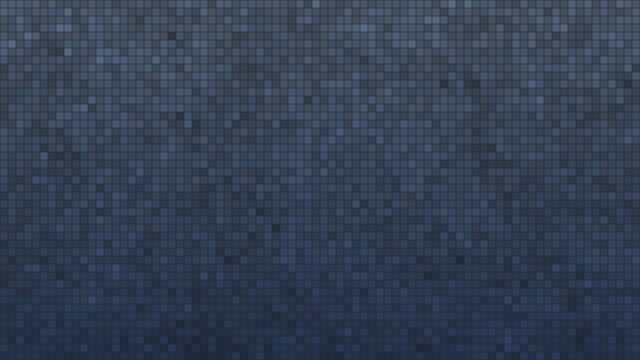
This pattern is drawn by a Shadertoy shader. Its source:

```glsl
// Wall of small slate-blue mosaic tiles with thin dark grout, fading darker downward.
#define GRID vec2(80.0, 45.0)
#define GROUT_WIDTH 0.07
#define GROUT_COLOR vec3(0.130, 0.155, 0.195)
#define TOP_COLOR vec3(0.288, 0.338, 0.408)
#define BOTTOM_COLOR vec3(0.136, 0.190, 0.286)
#define TONE_SPREAD 0.19
#define ACCENT 0.13
#define BLUE_SPREAD 0.05
#define PATCH_STRENGTH 0.15
#define PATCH_SIZE 6.0
#define SAMPLES 3

// Integer hash of a cell, three independent values in 0..1
vec3 hash3(vec2 cell) {
    uvec3 v = uvec3(ivec3(ivec2(cell), 17));
    v = v * 1664525u + 1013904223u;
    v.x += v.y * v.z; v.y += v.z * v.x; v.z += v.x * v.y;
    v ^= v >> 16u;
    v.x += v.y * v.z; v.y += v.z * v.x; v.z += v.x * v.y;
    return vec3(v >> 8u) / 16777216.0;
}

float valueNoise(vec2 p) {
    vec2 i = floor(p), f = fract(p);
    f = f * f * (3.0 - 2.0 * f);
    vec2 e = vec2(1.0, 0.0);
    return mix(mix(hash3(i).x, hash3(i + e.xy).x, f.x),
               mix(hash3(i + e.yx).x, hash3(i + e.xx).x, f.x), f.y);
}

// One flat tone per tile: vertical fade, soft patches, random glaze, rare accents
vec3 tileColor(vec2 cell) {
    vec3 rnd = hash3(cell + 100.0);
    vec3 color = mix(BOTTOM_COLOR, TOP_COLOR, (cell.y + 0.5) / GRID.y);
    float tone = (rnd.x + rnd.y - 1.0) * TONE_SPREAD;
    tone += ACCENT * (smoothstep(0.90, 0.96, rnd.z) - smoothstep(0.10, 0.04, rnd.z));
    tone += (valueNoise(cell / PATCH_SIZE + 300.0) - 0.5) * PATCH_STRENGTH;
    float blue = (rnd.x - rnd.y) * BLUE_SPREAD + tone * 0.12;
    return color * (1.0 + tone) * (1.0 + blue * vec3(-0.7, 0.0, 1.0));
}

// Box-filtered coverage of grout centred on the cell borders
float groutCoverage(vec2 local, vec2 footprint) {
    vec2 d = 0.5 - abs(local - 0.5);
    vec2 h = vec2(GROUT_WIDTH * 0.5);
    vec2 c = (min(d + footprint * 0.5, h) - max(d - footprint * 0.5, -h)) / footprint;
    c = clamp(c, 0.0, 1.0);
    return 1.0 - (1.0 - c.x) * (1.0 - c.y);
}

vec3 mosaic(vec2 p, vec2 footprint) {
    vec2 cell = clamp(floor(p), vec2(0.0), GRID - 1.0);
    return mix(tileColor(cell), GROUT_COLOR, groutCoverage(fract(p), footprint));
}

void mainImage(out vec4 fragColor, in vec2 fragCoord) {
    vec2 footprint = GRID / iResolution.xy / float(SAMPLES);
    vec3 sum = vec3(0.0);
    // Supersample so tile borders stay even at any size
    for (int j = 0; j < SAMPLES; j++) {
        for (int i = 0; i < SAMPLES; i++) {
            vec2 offset = (vec2(i, j) + 0.5) / float(SAMPLES) - 0.5;
            sum += mosaic((fragCoord + offset) / iResolution.xy * GRID, footprint);
        }
    }
    fragColor = vec4(sum / float(SAMPLES * SAMPLES), 1.0);
}
```
